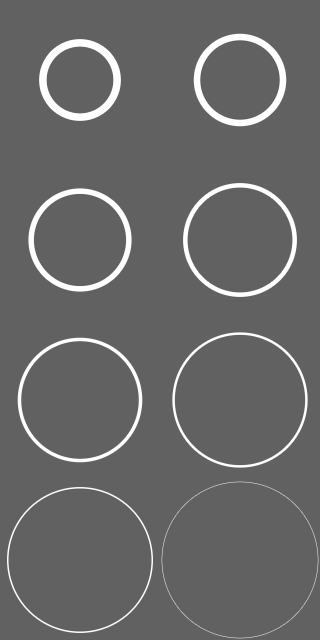
This pattern is drawn by a Shadertoy shader. Its source:

```glsl
const vec2 GRID = vec2(2.0, 4.0);
const vec3 BACKGROUND = vec3(0.38);
const vec3 RING_COLOR = vec3(0.995);

// Share of a pixel-wide span covered by a ring of the given half width
float ringCoverage(vec2 p, float radius, float halfWidth, float pixel) {
    float d = length(p) - radius;
    float inner = max(d - 0.5 * pixel, -halfWidth);
    float outer = min(d + 0.5 * pixel, halfWidth);
    return clamp((outer - inner) / pixel, 0.0, 1.0);
}

// Reading order of a cell, from 0 at the top left to 1 at the bottom right
float cellOrder(vec2 cell, vec2 grid) {
    float index = (grid.y - 1.0 - cell.y) * grid.x + cell.x;
    return index / (grid.x * grid.y - 1.0);
}

void mainImage(out vec4 fragColor, in vec2 fragCoord) {
    // Split the canvas into square cells
    vec2 uv = fragCoord / iResolution.xy * GRID;
    vec2 local = fract(uv) - 0.5;
    float order = cellOrder(floor(uv), GRID);
    float pixel = GRID.x / iResolution.x;

    // Rings grow wider and thinner from cell to cell
    float radius = mix(0.232, 0.488, order);
    float halfWidth = mix(0.0235, 0.0015, order);
    float ring = ringCoverage(local, radius, halfWidth, pixel);

    fragColor = vec4(mix(BACKGROUND, RING_COLOR, ring), 1.0);
}
```
